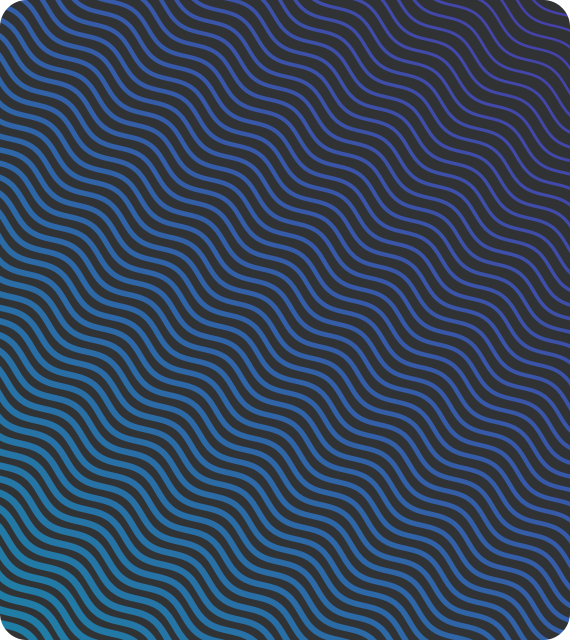
Give the GLSL for this pattern, as a WebGL 2 fragment shader.

```glsl
#version 300 es
precision highp float;

uniform vec2 u_resolution;
out vec4 fragColor;

const float TAU = 6.2831853;

// Lengths are fractions of the canvas height
const float TILT = 0.6283;
const float WAVELENGTH = 0.1458;
const float AMPLITUDE = 0.0099;
const float SPACING = 0.02214;
const float WAVE_PHASE = 0.965;
const float THICK = 0.0117;
const float THIN = 0.0036;
const float CORNER_RADIUS = 0.042;

const vec3 PAPER = vec3(1.0);
const vec3 CHARCOAL = vec3(0.190, 0.195, 0.202);
const vec3 TEAL = vec3(0.12, 0.50, 0.65);
const vec3 VIOLET = vec3(0.28, 0.25, 0.67);

// Coverage of a shape from its signed distance
float fill(float dist, float pixel) {
    return clamp(0.5 - dist / pixel, 0.0, 1.0);
}

float roundedBox(vec2 p, vec2 halfSize, float radius) {
    vec2 q = abs(p) - halfSize + radius;
    return length(max(q, 0.0)) + min(max(q.x, q.y), 0.0) - radius;
}

// Distance to the nearest of a stack of parallel sine curves
float waveDistance(vec2 p, float wavelength, float amplitude, float spacing, float phase) {
    float angle = TAU * (p.x / wavelength - phase);
    float height = p.y + amplitude * sin(angle);
    float slope = amplitude * TAU / wavelength * cos(angle);
    float offset = abs(fract(height / spacing) - 0.5) * spacing;
    return offset / sqrt(1.0 + slope * slope);
}

// Coordinates along and across a direction
vec2 tilt(vec2 p, float angle) {
    float c = cos(angle);
    float s = sin(angle);
    return vec2(c * p.x + s * p.y, c * p.y - s * p.x);
}

void main() {
    vec2 uv = gl_FragCoord.xy / u_resolution;
    vec2 size = vec2(u_resolution.x / u_resolution.y, 1.0);
    float pixel = 1.0 / u_resolution.y;

    // Waves descend to the right from the top left corner
    vec2 fromTop = vec2(uv.x, 1.0 - uv.y) * size;
    vec2 p = tilt(fromTop, TILT);
    float dist = waveDistance(p, WAVELENGTH, AMPLITUDE, SPACING, WAVE_PHASE);

    // Width and hue change along the rising diagonal
    float diagonal = 0.5 * (uv.x + uv.y);
    float halfWidth = 0.5 * mix(THICK, THIN, diagonal);
    vec3 ink = mix(TEAL, VIOLET, diagonal);
    vec3 color = mix(CHARCOAL, ink, fill(dist - halfWidth, pixel));

    // Rounded card
    float card = roundedBox((uv - 0.5) * size, 0.5 * size, CORNER_RADIUS);
    color = mix(PAPER, color, fill(card, pixel));

    fragColor = vec4(color, 1.0);
}
```
